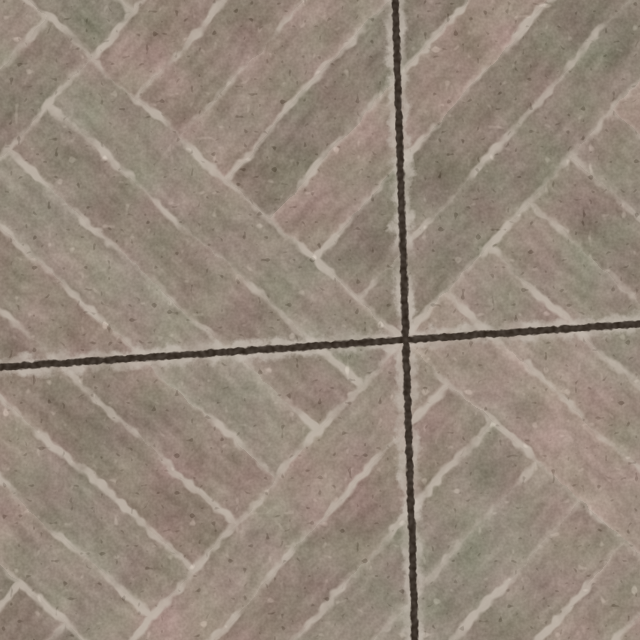
A three.js fragment shader for this texture:

```glsl
// Worn stone paving with diagonal basket-weave planks, pale grooves and two dark crossing joints.
varying vec2 vUv;

float hash(vec2 p) {
  p = fract(p * vec2(0.1031, 0.1173));
  p += dot(p, p.yx + 33.33);
  return fract((p.x + p.y) * p.x * 17.0);
}

// Gradient noise, roughly -0.7 to 0.7
float corner(vec2 cell, vec2 offset) {
  float angle = 6.2832 * hash(cell + 91.0);
  return dot(vec2(cos(angle), sin(angle)), offset);
}

float noise(vec2 p) {
  vec2 i = floor(p), f = fract(p);
  vec2 w = f * f * f * (f * (f * 6.0 - 15.0) + 10.0);
  vec2 e = vec2(1.0, 0.0);
  return mix(
    mix(corner(i, f), corner(i + e, f - e), w.x),
    mix(corner(i + e.yx, f - e.yx), corner(i + 1.0, f - 1.0), w.x), w.y);
}

float fbm(vec2 p) {
  float sum = 0.0, amp = 0.6;
  for (int k = 0; k < 4; k++) {
    sum += amp * noise(p);
    p = mat2(1.6, 1.2, -1.2, 1.6) * p + 7.3;
    amp *= 0.55;
  }
  return sum;
}

void main() {
  // Slightly skewed slab frame, centred on the joint crossing
  vec2 fromCross = vUv - vec2(0.634, 0.469);
  vec2 slab = vec2(fromCross.x + 0.031 * fromCross.y, fromCross.y - 0.068 * fromCross.x);

  // Diagonal plank units, wobbled by hand-laid unevenness
  vec2 diag = vec2(slab.x - slab.y, slab.x + slab.y) / 0.1354 + 0.03;
  diag += 0.09 * vec2(noise(vUv * 9.0), noise(vUv * 9.0 + 40.0));
  diag += 0.05 * vec2(noise(vUv * 55.0), noise(vUv * 55.0 + 20.0));

  // Blocks of seven planks, turned a quarter in alternate blocks
  vec2 block = floor(diag / 7.0);
  vec2 local = diag - 7.0 * block;
  vec2 plank = mod(block.x + block.y, 2.0) < 0.5 ? local : local.yx;
  float row = floor(plank.y);
  float side = abs(fract(plank.y + 0.5) - 0.5);
  float end = min(plank.x, 7.0 - plank.x);
  float edge = min(side, end);

  // Plank tint: warm rose to olive grey, each with its own brightness
  vec2 id = block * 13.0 + vec2(row, 3.0 * row);
  float cloud = fbm(vUv * 5.0 + 3.0);
  float warmth = clamp(0.2 + 0.6 * hash(id + 50.0) + 1.1 * cloud, 0.0, 1.0);
  vec3 color = mix(vec3(0.535, 0.505, 0.45), vec3(0.605, 0.53, 0.485), warmth);
  color += 0.06 * (hash(id + 70.0) - 0.5);

  // Mottling, streaks along the plank and fine grain
  color += 0.09 * fbm(vUv * 13.0 + 11.0);
  color += 0.06 * noise(vec2(plank.x * 1.5, plank.y * 7.0) + id);
  color += 0.07 * fbm(vUv * 75.0);
  color += 0.04 * noise(vUv * 210.0);
  color += vec3(0.025, -0.01, 0.015) * noise(vUv * 17.0 + 60.0);

  // Dusty plank rims and broken pale grooves
  color += 0.045 * exp(-edge * 9.0);
  float wear = smoothstep(-0.28, 0.28, fbm(vUv * 11.0 + 31.0));
  float width = 0.025 + 0.035 * wear + 0.05 * noise(vUv * 65.0 + 5.0);
  float groove = 1.0 - smoothstep(width - 0.025, width + 0.035, edge);
  color = mix(color, vec3(0.75, 0.71, 0.665), groove * (0.12 + 0.7 * wear));
  float shade = smoothstep(0.05, 0.1, edge) * (1.0 - smoothstep(0.1, 0.2, edge));
  color -= 0.022 * shade * wear;

  // Small pits and chips
  float pits = smoothstep(0.36, 0.55, noise(vUv * 85.0 + 17.0));
  color -= 0.1 * pits;
  float chips = smoothstep(0.38, 0.6, noise(vUv * 58.0 + 77.0));
  color += 0.1 * chips;

  // Ragged lime crust beside the joints
  float joint = min(abs(slab.x), abs(slab.y));
  float ragged = joint + 0.021 * fbm(vUv * 38.0 + 9.0);
  float crust = 1.0 - smoothstep(0.008, 0.021, ragged);
  float patchy = smoothstep(-0.4, 0.25, fbm(vUv * 16.0 + 23.0));
  color = mix(color, vec3(0.755, 0.72, 0.68), crust * (0.3 + 0.55 * patchy));

  // Dark open joints
  float rough = joint + 0.0025 * noise(vUv * 90.0) + 0.0012 * noise(vUv * 190.0);
  float gap = 1.0 - smoothstep(0.0035, 0.0072, rough);
  vec3 soil = vec3(0.235, 0.2, 0.17) + 0.1 * noise(vUv * 130.0 + 2.0);
  color = mix(color, soil, gap);

  gl_FragColor = vec4(color, 1.0);
}
```
